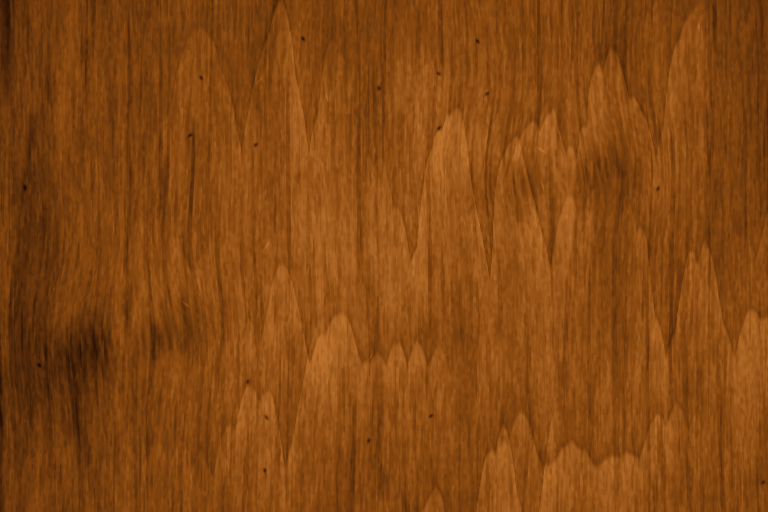
Give the GLSL for this texture, as a WebGL 2 fragment shader.

```glsl
#version 300 es
precision highp float;
uniform vec2 u_resolution;
out vec4 fragColor;

#define DARK vec3(0.29, 0.14, 0.03)
#define MID vec3(0.53, 0.28, 0.06)
#define LIGHT vec3(0.67, 0.39, 0.14)
#define EXPOSURE 0.044
#define FIBRE_CONTRAST 0.05
#define STREAK_CONTRAST 0.026
#define PORE_DEPTH 0.065
#define ARCH_LAYERS 5
#define ARCH_HEIGHT 0.3
#define ARCH_CONTRAST 0.08
#define KNOT_DARKNESS 0.2
#define SPECK_DENSITY 0.13

const vec2 KNOTS[2] = vec2[2](vec2(1.09, 0.74), vec2(0.25, 0.42));

vec2 hash2(vec2 p) {
    vec2 q = vec2(dot(p, vec2(127.1, 311.7)), dot(p, vec2(269.5, 183.3)));
    return fract(sin(q) * 43758.55);
}

// Smooth cellular noise in -1..1: every cell has its own tone
float cells(vec2 p) {
    vec2 id = floor(p), f = p - id;
    float tone = 0.0, total = 0.0;
    for (int j = -1; j <= 1; j++)
    for (int i = -1; i <= 1; i++) {
        vec2 o = vec2(i, j);
        vec2 h = hash2(id + o);
        vec2 d = o + h - f;
        float w = exp(-6.0 * dot(d, d));
        tone += w * hash2(id + o + 57.0).x;
        total += w;
    }
    return 2.0 * tone / total - 1.0;
}

// Layered, rotated sines for slow drifts of tone and direction
float drift(vec2 p) {
    float sum = 0.0, amp = 0.5;
    for (int i = 0; i < 4; i++) {
        sum += amp * sin(p.x + 1.3 * sin(p.y)) * cos(0.8 * p.y + float(i));
        p = mat2(0.8, 0.6, -0.6, 0.8) * p * 1.8 + 2.3;
        amp *= 0.6;
    }
    return sum;
}

// Grain leans gently around each knot
vec2 bendGrain(vec2 p) {
    vec2 g = p;
    g.x += 0.006 * drift(p * vec2(4.0, 3.0));
    for (int i = 0; i < 2; i++) {
        vec2 q = p - KNOTS[i];
        g.x += q.x * (2.5 * q.y - 0.1) * exp(-45.0 * dot(q, q));
    }
    return g;
}

// Stacked rows of rounded growth rings: pale below the edge, dark above
float arches(vec2 g, float fray) {
    float shade = 0.0;
    for (int i = 0; i < ARCH_LAYERS; i++) {
        float k = float(i);
        float wave = abs(sin(g.x * 23.0 + 2.0 * sin(g.x * 5.0 + k * 2.1) + k * 1.7));
        float height = ARCH_HEIGHT * (0.55 + 0.45 * sin(g.x * 7.3 + k * 2.6));
        float ridge = k * 0.2 - 0.14 + height * wave + 0.008 * fray
                    + 0.045 * abs(sin(g.x * 52.0 + 2.0 * sin(g.x * 13.0 + k)));
        float depth = ridge - g.y;
        float inside = smoothstep(-0.007, 0.007, depth);
        float visible = smoothstep(-0.7, 0.6, sin(g.x * 8.7 + k * 4.1));
        float outline = exp(-depth * depth * 9000.0);
        shade += visible * (inside * exp(-max(depth, 0.0) / 0.14) - 0.35 * outline
               - 0.7 * (1.0 - inside) * exp(min(depth, 0.0) / 0.05));
    }
    return shade * mix(0.25, 1.0, smoothstep(0.2, 0.6, g.x));
}

// Two fanned dark lobes, a pale cheek and a narrow slit
float knot(vec2 q, float streak) {
    vec2 lobe = (q + vec2(0.0, 0.085 - 0.2 * q.x)) / vec2(0.13, 0.06);
    float fan = 0.8 + 0.2 * sin(q.x * 330.0 + q.y * 90.0 + 3.0 * streak);
    float dark = exp(-dot(lobe, lobe)) * smoothstep(0.0, 0.07, abs(q.x)) * fan;
    vec2 slit = (q + vec2(0.0, 0.02)) / vec2(0.006, 0.04);
    vec2 cheek = (q - vec2(0.045, -0.03)) / vec2(0.04, 0.03);
    return 1.3 * dark + 0.7 * exp(-dot(slit, slit)) - 0.3 * exp(-dot(cheek, cheek));
}

// Sparse dark pits (negative) and pale scratches (positive)
float specks(vec2 p) {
    vec2 s = p * 9.0, id = floor(s);
    vec2 h = hash2(id + 11.0), kind = hash2(id + 31.0);
    vec2 q = fract(s) - 0.25 - 0.5 * h;
    float a = (kind.y - 0.5) * 2.4;
    q = mat2(cos(a), -sin(a), sin(a), cos(a)) * q;
    float pit = step(kind.x, SPECK_DENSITY) * exp(-dot(q, q * vec2(1.0, 0.4)) * 1500.0);
    float scratch = step(1.0 - 0.7 * SPECK_DENSITY, kind.x)
                  * exp(-q.x * q.x * 5000.0 - q.y * q.y * 200.0);
    return 0.14 * scratch - 0.32 * pit;
}

void main() {
    vec2 p = gl_FragCoord.xy / u_resolution.y;
    vec2 g = bendGrain(p);
    float fibre = cells(g * vec2(230.0, 24.0)) + 0.8 * cells(g * vec2(240.0, 95.0) + 9.0);
    float streak = cells(g * vec2(75.0, 4.0));
    float band = cells(g * vec2(13.0, 1.8));
    float pore = smoothstep(0.3, 0.9, cells(g * vec2(170.0, 9.0) + 40.0));
    float vein = smoothstep(0.4, 0.9, cells(g * vec2(115.0, 2.5) + 80.0));

    // Grain, pores and growth rings
    float shade = EXPOSURE + FIBRE_CONTRAST * fibre - PORE_DEPTH * (pore + 1.3 * vein)
                + STREAK_CONTRAST * (streak + 1.7 * band)
                + 0.07 * drift(p * vec2(5.0, 4.0) + 1.0)
                + ARCH_CONTRAST * arches(g, streak);
    for (int i = 0; i < 2; i++) shade -= KNOT_DARKNESS * knot(p - KNOTS[i], streak);

    // Darkened rim, stained lower left and dark streaks at the left side
    vec2 rim = (gl_FragCoord.xy / u_resolution - vec2(0.56, 0.45)) * 2.0;
    vec2 stain = (p - vec2(0.04, 0.25)) / vec2(0.24, 0.14);
    shade -= 0.055 * dot(rim, rim) + 0.11 * exp(-dot(stain, stain));
    shade -= (0.03 + 0.2 * max(0.0, cells(g * vec2(38.0, 2.5) + 7.0)))
           * smoothstep(0.22, 0.0, p.x);
    shade += specks(p);

    // Shade is an offset of the red channel around the middle tone
    vec3 color = shade < 0.0 ? mix(MID, DARK, min(-shade / 0.24, 1.7))
                             : mix(MID, LIGHT, min(shade / 0.14, 1.4));
    fragColor = vec4(max(color, 0.0), 1.0);
}
```
